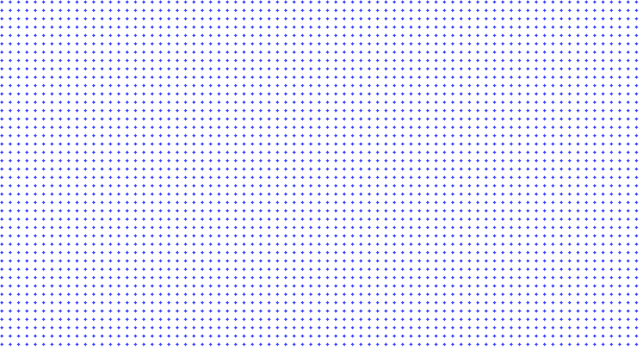
Write a WebGL 2 fragment shader that draws this pattern.

```glsl
#version 300 es
precision highp float;
// A fine square grid of small blue four-pointed stars on white.
uniform vec2 u_resolution;
out vec4 outColor;

// 1 inside a concave four-pointed star of the given radius, else 0
float star(vec2 p, float radius) {
    vec2 q = pow(abs(p) / radius, vec2(0.667));
    return 1.0 - step(1.0, q.x + q.y);
}

void main() {
    // Cell units, measured from the top left corner
    float cellsPerPixel = 76.65 / u_resolution.x;
    vec2 fromTop = vec2(gl_FragCoord.x, u_resolution.y - gl_FragCoord.y);
    vec2 grid = fromTop * cellsPerPixel - vec2(0.225, 0.247);

    // Average a 6 x 6 set of samples for smooth edges
    float coverage = 0.0;
    for (int j = 0; j < 6; j++) {
        for (int i = 0; i < 6; i++) {
            vec2 offset = (vec2(i, j) - 2.5) / 6.0 * 1.15;
            vec2 cell = fract(grid + offset * cellsPerPixel + 0.5) - 0.5;
            coverage += star(cell, 0.265) / 36.0;
        }
    }

    vec3 paper = vec3(1.0);
    vec3 blue = vec3(0.22, 0.26, 1.0);
    outColor = vec4(mix(paper, blue, coverage), 1.0);
}
```
